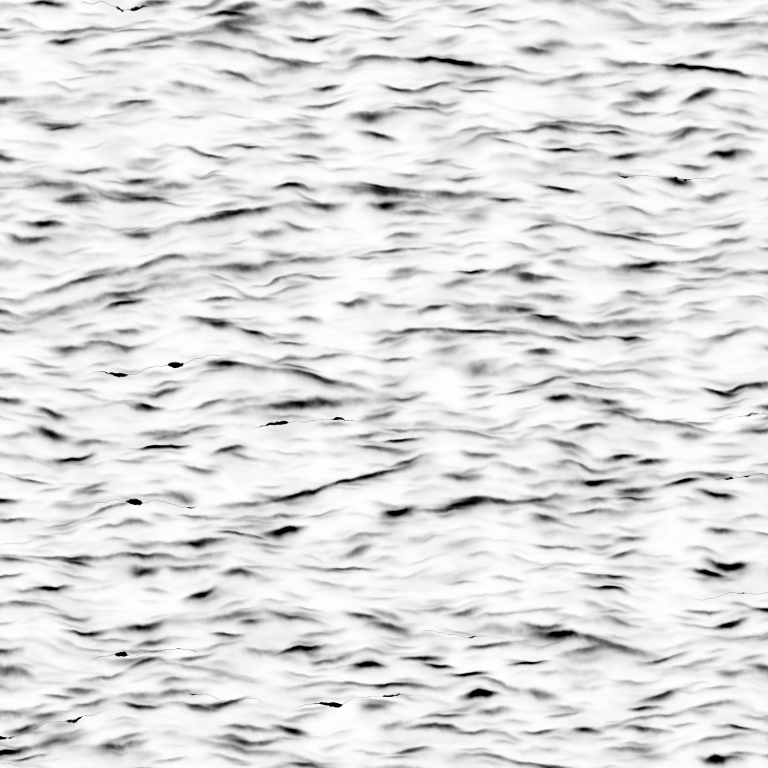
Reproduce this texture map procedurally as a WebGL 2 fragment shader.

```glsl
#version 300 es
precision highp float;

uniform vec2 u_resolution;
out vec4 fragColor;

#define FAINT_GRID vec2(24.0, 62.0)
#define FINE_GRID vec2(19.0, 50.0)
#define BROAD_GRID vec2(5.0, 16.0)
#define CRACK_GRID vec2(5.0, 11.0)
#define FAINT_WIDTH 0.0030
#define FINE_WIDTH 0.0035
#define BROAD_WIDTH 0.0041
#define CRACK_WIDTH 0.0038
#define WARP 0.010
#define CRUMPLE 0.0021
#define MOTTLE 0.05
#define PAPER 0.993

vec4 hash4(vec2 p) {
    vec4 q = fract(p.xyxy * vec4(0.1031, 0.1030, 0.0973, 0.1099));
    q += dot(q, q.wzxy + 33.33);
    return fract((q.xxyz + q.yzzw) * q.zywx);
}

// Layered, rotated sines; roughly -1 to 1
float ripple(vec2 p) {
    float sum = 0.0, amp = 0.5;
    for (int i = 0; i < 5; i++) {
        sum += amp * sin(p.x + 1.4 * sin(p.y + float(i) * 1.9));
        p = mat2(0.8, 0.6, -0.6, 0.8) * p * 1.83 + 2.7;
        amp *= 0.52;
    }
    return sum;
}

// Light left by scattered creases: crisp upper edge, soft shade below
float creases(vec2 p, vec2 grid, float width, float rarity, float ink, float tail) {
    float light = 1.0;
    vec2 cell = floor(p * grid);
    for (int j = -1; j <= 1; j++)
    for (int i = -1; i <= 1; i++) {
        vec2 id = cell + vec2(i, j);
        vec4 place = hash4(id + grid);
        vec4 shape = hash4(id + grid + 71.0);
        vec2 d = p - (id + place.xy) / grid;
        float along = d.x * grid.x / mix(0.6, 1.0, place.z);
        float taper = pow(max(0.0, 1.0 - along * along), 3.0);
        float bend = (shape.z - 0.3) * along * along * 0.15 / grid.y;
        d.y += bend - d.x * 0.4 * (shape.x - 0.46);
        float w = width * mix(0.6, 1.3, shape.y) * (d.y > 0.0 ? 0.75 : 1.3);
        float core = exp(-d.y * d.y / (w * w));
        float below = 1.0 - smoothstep(-w, w, d.y);
        float shade = tail * below * exp(-d.y * d.y / (10.0 * w * w));
        float strength = ink * pow(place.w, rarity);
        light *= 1.0 - min(1.0, strength * taper * (core + shade));
    }
    return light;
}

// Sparse, faint hairline cracks that swell into flat black beads
float cracks(vec2 p, float edge) {
    float dark = 0.0;
    vec2 cell = floor(p * CRACK_GRID);
    float jag = 0.003 * ripple(p * vec2(90.0, 40.0) + 5.0);
    float swell = smoothstep(0.15, 0.9, ripple(p * vec2(70.0, 45.0) + 9.0));
    for (int j = -1; j <= 1; j++)
    for (int i = -1; i <= 1; i++) {
        vec2 id = cell + vec2(i, j);
        vec4 h = hash4(id + 137.0);
        vec2 d = p - (id + h.xy) / CRACK_GRID;
        float along = d.x * CRACK_GRID.x / mix(0.2, 0.55, h.z);
        float taper = max(0.0, 1.0 - along * along);
        float gap = abs(d.y + jag - d.x * 0.3 * (h.z - 0.4));
        float thickness = CRACK_WIDTH * swell * taper;
        float line = 1.0 - smoothstep(-edge, edge, gap - thickness);
        float opacity = mix(0.4, 1.0, smoothstep(0.0, 0.4, swell));
        opacity *= smoothstep(0.0, 0.3, taper);
        dark = max(dark, line * opacity * step(0.68, h.w));
    }
    return dark;
}

void main() {
    vec2 uv = gl_FragCoord.xy / u_resolution.y;
    float edge = max(0.0012, 0.8 / u_resolution.y);

    // Uneven, crumpled strata
    vec2 p = uv;
    p.y += WARP * ripple(uv * vec2(17.0, 23.0));
    p.y += CRUMPLE * ripple(uv * vec2(75.0, 60.0) + 7.0);
    float bead = clamp(0.88 + 0.65 * ripple(p * vec2(60.0, 80.0) + 3.0), 0.15, 1.4);
    float density = mix(1.1, 0.85, smoothstep(0.4, 0.7, uv.y));

    // Pale clouding
    float cloud = smoothstep(-0.1, 1.0, ripple(p * vec2(28.0, 70.0) + 11.0));
    float grain = 0.008 * ripple(p * vec2(110.0, 260.0));
    float value = PAPER - MOTTLE * cloud + grain;

    // Creases and cracks
    value *= creases(p, FAINT_GRID, FAINT_WIDTH, 1.8, 0.26 * bead, 0.1);
    value *= creases(p, FINE_GRID, FINE_WIDTH, 2.6, 1.05 * bead * density, 0.12);
    value *= creases(p, BROAD_GRID, BROAD_WIDTH, 2.6, 1.1 * bead, 0.16);
    value *= 1.0 - cracks(p, edge);

    fragColor = vec4(vec3(clamp(value, 0.0, 1.0)), 1.0);
}
```
